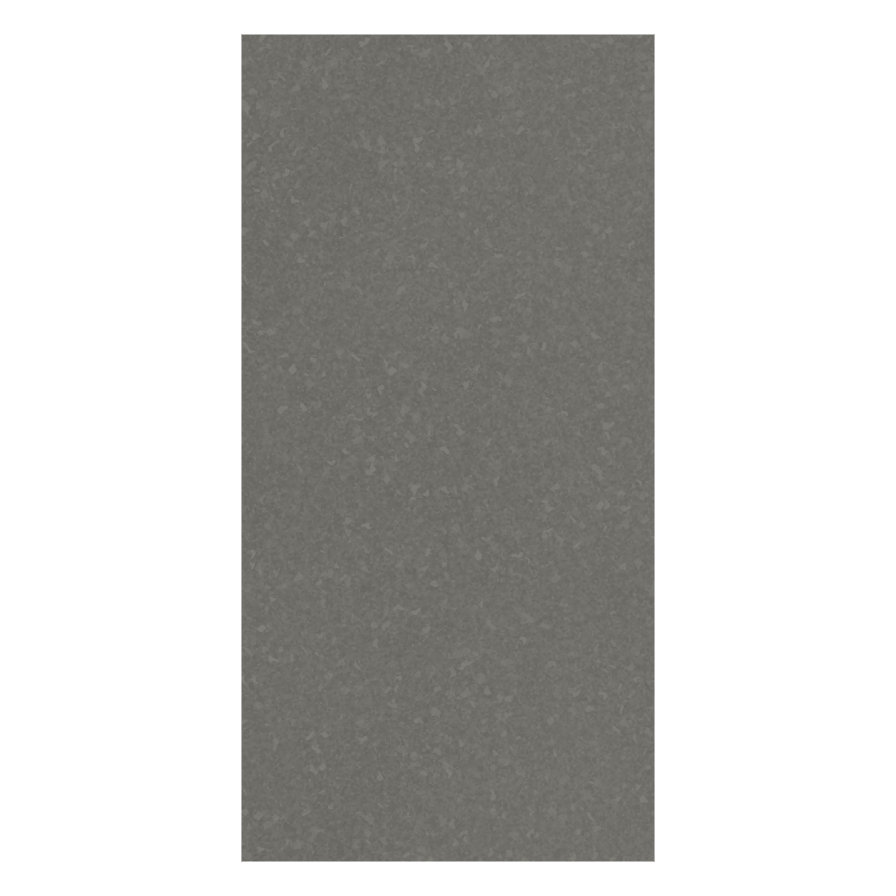
A Shadertoy shader for this texture:

```glsl
const vec3 PAPER = vec3(1.0);
const vec3 WARM_STONE = vec3(0.422, 0.412, 0.390);
const vec3 COOL_STONE = vec3(0.446, 0.445, 0.424);
const vec3 FLECK = vec3(0.515, 0.515, 0.488);
const vec2 SLAB_HALF_SIZE = vec2(0.2305, 0.4615);

vec3 hash3(vec2 cell) {
    vec3 q = fract(cell.xyx * vec3(0.1031, 0.1030, 0.0973));
    q += dot(q, q.yxz + 33.33);
    return fract((q.xxy + q.yzz) * q.zyx);
}

mat2 rotation(float angle) {
    float c = cos(angle), s = sin(angle);
    return mat2(c, s, -s, c);
}

// Broad drifting variation, roughly -1 to 1
float layeredSines(vec2 p) {
    float sum = 0.0, weight = 0.5;
    for (int i = 0; i < 4; i++) {
        sum += weight * sin(p.x + 1.3 * sin(p.y)) * cos(p.y - 0.8 * sin(p.x));
        p = rotation(1.1) * p * 1.9 + 2.7;
        weight *= 0.6;
    }
    return sum;
}

// Cellular noise with blended cell values, -1 to 1
float cellGrain(vec2 p) {
    vec2 base = floor(p);
    float sum = 0.0, total = 0.0;
    for (int y = -1; y <= 1; y++)
    for (int x = -1; x <= 1; x++) {
        vec2 cell = base + vec2(x, y);
        vec3 rnd = hash3(cell);
        vec2 d = p - cell - rnd.xy;
        float weight = exp(-7.0 * dot(d, d));
        sum += weight * (rnd.z * 2.0 - 1.0);
        total += weight;
    }
    return sum / total;
}

// Scattered ragged chips: one randomly turned ellipse per occupied cell
float flecks(vec2 p, float density, float radius, float softness) {
    p += 0.13 * sin(p.yx * 5.3 + 1.7 * sin(p * 3.1));
    vec2 base = floor(p);
    float mask = 0.0;
    for (int y = -1; y <= 1; y++)
    for (int x = -1; x <= 1; x++) {
        vec2 cell = base + vec2(x, y);
        vec3 place = hash3(cell + 19.0);
        vec3 shape = hash3(cell + 173.0);
        vec2 d = rotation(shape.x * 6.2832) * (p - cell - place.xy);
        d.y *= mix(1.2, 2.3, shape.y);
        float size = radius * mix(0.55, 1.25, shape.z);
        float chip = 1.0 - smoothstep(size - softness, size + softness, length(d));
        mask = max(mask, chip * step(place.z, density) * mix(0.45, 1.0, shape.y));
    }
    return mask;
}

vec3 stone(vec2 p, float pixel) {
    // Warm and cool drift, warmer toward the left side
    float drift = layeredSines(p * 9.0 + 1.0);
    float cluster = layeredSines(p * 34.0 + 5.0);
    float warmth = 0.40 - 0.7 * p.x + 0.22 * drift;
    vec3 color = mix(COOL_STONE, WARM_STONE, clamp(warmth, 0.0, 1.0));

    // Fine sandy grain
    color += 0.021 * cellGrain(p * 360.0) + 0.010 * cellGrain(p * 170.0 + 40.0);

    // Small crumbs and larger pale chips
    float crumbs = flecks(p * 190.0, 0.30 + 0.12 * cluster, 0.40, 0.08 + 95.0 * pixel);
    float chips = flecks(p * 95.0 + 70.0, 0.17 + 0.12 * cluster, 0.47, 0.06 + 48.0 * pixel);
    return mix(color, FLECK, max(crumbs * 0.50, chips * 0.72));
}

float boxDistance(vec2 p, vec2 halfSize) {
    vec2 d = abs(p) - halfSize;
    return length(max(d, 0.0)) + min(max(d.x, d.y), 0.0);
}

void mainImage(out vec4 fragColor, in vec2 fragCoord) {
    float pixel = 1.0 / min(iResolution.x, iResolution.y);
    vec2 p = (fragCoord - 0.5 * iResolution.xy) * pixel;
    float edge = boxDistance(p, SLAB_HALF_SIZE);
    float coverage = 1.0 - smoothstep(-0.5 * pixel, 0.5 * pixel, edge);
    fragColor = vec4(mix(PAPER, stone(p, pixel), coverage), 1.0);
}
```
